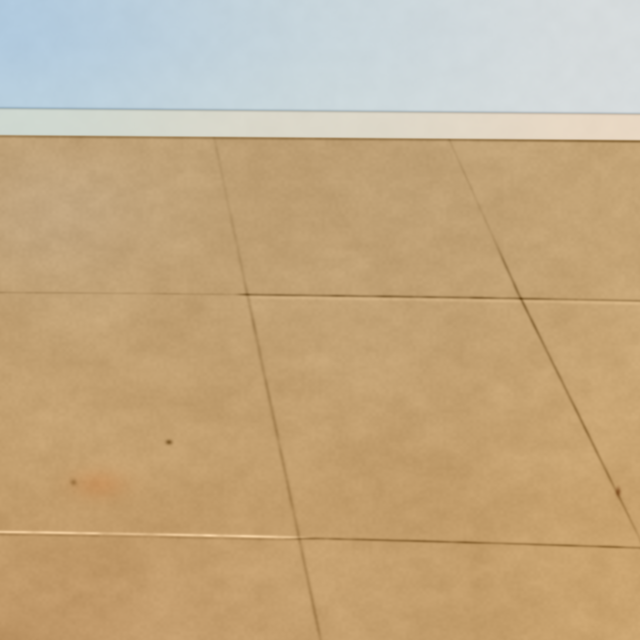
Reproduce this texture procedurally as a three.js fragment shader.

```glsl
varying vec2 vUv;

float hash(vec2 p) {
  p = fract(p * vec2(0.1031, 0.1137));
  p += dot(p, p.yx + 33.33);
  return fract((p.x + p.y) * p.x * 17.0);
}

float noise(vec2 p) {
  vec2 i = floor(p), f = fract(p);
  f = f * f * (3.0 - 2.0 * f);
  return mix(mix(hash(i), hash(i + vec2(1.0, 0.0)), f.x),
             mix(hash(i + vec2(0.0, 1.0)), hash(i + 1.0), f.x), f.y);
}

float fbm(vec2 p) {
  float sum = 0.0, weight = 0.5;
  for (int i = 0; i < 5; i++) {
    sum += weight * noise(p);
    p = p * 2.03 + 17.3;
    weight *= 0.5;
  }
  return sum;
}

float stroke(float d, float width) {
  return exp(-d * d / (width * width));
}

float blob(vec2 p, vec2 center, vec2 radius) {
  vec2 d = (p - center) / radius;
  return exp(-dot(d, d));
}

vec3 wallColor(vec2 p) {
  vec3 c = mix(vec3(0.69, 0.79, 0.87), vec3(0.78, 0.835, 0.86), smoothstep(-0.05, 0.55, p.x));
  c = mix(c, vec3(0.84, 0.86, 0.865), smoothstep(0.4, 1.0, p.x));
  c += vec3(0.03, 0.02, 0.0) * smoothstep(0.95, 0.83, p.y) * (1.0 - p.x);
  return c + 0.025 * (fbm(p * 45.0) - 0.48);
}

vec3 floorColor(vec2 p) {
  vec3 c = mix(vec3(0.765, 0.62, 0.425), vec3(0.745, 0.625, 0.455), smoothstep(0.1, 0.75, p.y));
  c = mix(c, vec3(0.745, 0.585, 0.40), 0.7 * blob(p, vec2(0.1, 0.02), vec2(0.36, 0.16)));
  c = mix(c, vec3(0.75, 0.65, 0.52), 0.5 * blob(p, vec2(0.08, 0.67), vec2(0.16, 0.1)));
  c += vec3(0.02, 0.015, 0.005) * smoothstep(0.6, 1.0, p.x);

  // Mottling and fine grain
  c += vec3(0.07, 0.08, 0.085) * (fbm(p * vec2(7.0, 10.0)) - 0.48);
  c += 0.055 * (fbm(p * vec2(32.0, 46.0) + 9.0) - 0.48);
  c += 0.018 * (noise(p * 190.0) - 0.5);

  // Joints between the tiles
  float wear = 0.55 + 0.9 * noise(p * 55.0);
  float farJoint = p.y - 0.543 + 0.006 * p.x + 0.007 * p.x * p.x;
  float nearJoint = p.y - 0.168 + 0.014 * p.x + 0.010 * p.x * p.x;
  float leftJoint = (p.x - 0.501 + 0.212 * p.y) * 0.98;
  float rightJoint = (p.x - 1.078 + 0.495 * p.y - 0.045 * max(p.y - 0.54, 0.0)) * 0.9;
  float farDark = mix(0.05, 0.17, smoothstep(0.36, 0.39, p.x)) * mix(1.0, 0.65, smoothstep(0.8, 0.9, p.x));
  float nearRight = smoothstep(0.43, 0.5, p.x);
  c -= farDark * wear * stroke(farJoint, 0.0023);
  c += 0.05 * smoothstep(0.36, 0.42, p.x) * stroke(farJoint + 0.004, 0.003);
  c -= mix(0.06, 0.15, nearRight) * wear * stroke(nearJoint + 0.003 * (1.0 - nearRight), 0.0024);
  c += vec3(0.14, 0.15, 0.16) * (1.0 - nearRight) * wear * stroke(nearJoint - 0.001, 0.0025);
  c -= mix(0.085, 0.04, smoothstep(0.5, 0.6, p.y)) * wear * stroke(leftJoint, 0.0033);
  float rightDark = mix(0.15, 0.04, smoothstep(0.57, 0.62, p.y));
  rightDark *= mix(0.5, 1.0, smoothstep(0.2, 0.25, p.y));
  c -= rightDark * wear * stroke(rightJoint, 0.0027);

  // Stain and specks
  c += vec3(0.02, -0.035, -0.05) * blob(p, vec2(0.155, 0.243), vec2(0.04, 0.022));
  c -= 0.28 * blob(p, vec2(0.264, 0.309), vec2(0.005, 0.004));
  c -= 0.13 * blob(p, vec2(0.115, 0.246), vec2(0.005));
  c -= vec3(0.2, 0.24, 0.22) * blob(p, vec2(0.966, 0.232), vec2(0.004, 0.007));
  return c;
}

void main() {
  vec2 p = vUv;
  float wallEdge = p.y - 0.831 + 0.009 * p.x;
  float floorEdge = p.y - 0.789 + 0.008 * p.x;

  // Skirting board
  vec3 board = mix(vec3(0.81, 0.845, 0.815), vec3(0.86, 0.845, 0.79), smoothstep(0.0, 0.5, p.x));
  board = mix(board, vec3(0.91, 0.845, 0.765), smoothstep(0.45, 1.0, p.x));
  board += 0.02 * (fbm(p * 40.0) - 0.48);

  vec3 color = mix(floorColor(p), board, smoothstep(-0.002, 0.002, floorEdge));
  color = mix(color, wallColor(p), smoothstep(-0.002, 0.002, wallEdge));

  // Shadows along the board
  color -= vec3(0.13, 0.12, 0.11) * stroke(wallEdge, 0.0024);
  color -= mix(0.12, 0.2, smoothstep(0.6, 1.0, p.x)) * stroke(floorEdge + 0.002, 0.0024);
  gl_FragColor = vec4(color, 1.0);
}
```
